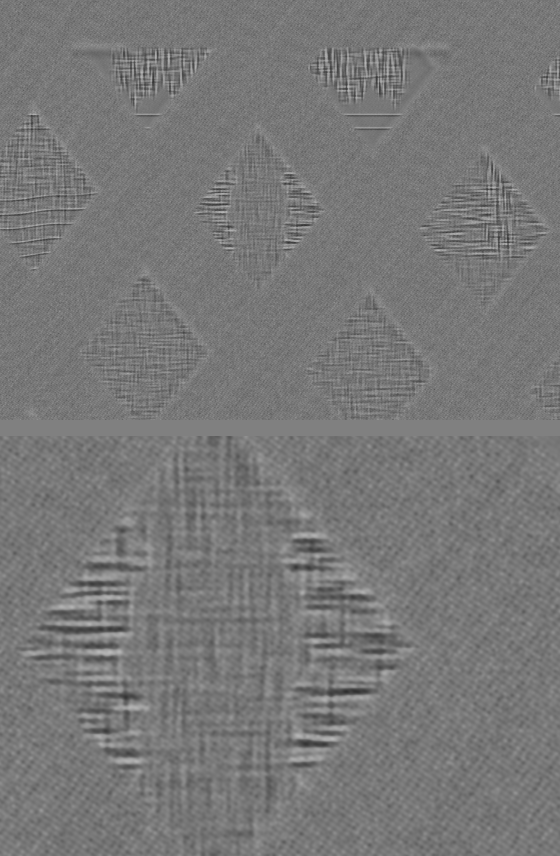
Top: the whole. Bottom: its middle third, enlarged.
This texture map is drawn by a WebGL 2 fragment shader. Its source:

```glsl
#version 300 es
precision highp float;
uniform vec2 u_resolution;
out vec4 fragColor;

const vec2 STEP_ACROSS = vec2(0.536, -0.047);
const vec2 STEP_DOWN = vec2(0.264, -0.385);
const vec2 MIDDLE = vec2(0.616, 0.499);
const vec2 HALF_SIZE = vec2(0.156, 0.195);
const vec2 STRAP_DIR = vec2(0.6, 0.8);
const vec3 BASE_GREY = vec3(0.469);
const float FLAT_TOP = 0.887;
const float RIM_WIDTH = 0.009;
const float LINE_WIDTH = 0.0018;
const float GRAIN = 0.042;
const float STREAK = 0.010;
const float THREADS = 205.0;
const float THREAD_LENGTH = 26.0;
const float THREAD_GAP = 0.9;
const float WEAVE_LIMIT = 0.45;

float hash(vec2 c) {
    return fract(sin(dot(c, vec2(127.1, 311.7))) * 4375.85);
}

// Cellular noise: signed soft spots around jittered points, zero mean
float spots(vec2 q) {
    vec2 cell = floor(q);
    float sum = 0.0;
    for (int j = -1; j <= 1; j++)
    for (int i = -1; i <= 1; i++) {
        vec2 c = cell + vec2(i, j);
        vec2 d = q - c - vec2(hash(c), hash(c + 37.3));
        sum += (hash(c + 71.9) * 2.0 - 1.0) * exp(-5.0 * dot(d, d));
    }
    return sum * 1.6;
}

// Long spots, each lit on one side and dark on the other
float threads(vec2 q) {
    vec2 s = q * vec2(THREAD_LENGTH, THREADS);
    return spots(s) - 0.8 * spots(s + vec2(0.0, THREAD_GAP));
}

float bump(float d, float w) { return exp(-d * d / (w * w)); }

// Light crest beside a dark groove
float crease(float d, float w) {
    float t = d / w;
    return t * exp(0.5 - 0.5 * t * t);
}

float band(float x, float lo, float hi, float soft) {
    return smoothstep(lo - soft, lo + soft, x) * smoothstep(hi + soft, hi - soft, x);
}

// Nearest lattice diamond: local offset, cell index and signed distance
float diamond(vec2 p, out vec2 local, out vec2 id) {
    mat2 lattice = mat2(STEP_ACROSS, STEP_DOWN);
    vec2 guess = round(inverse(lattice) * (p - MIDDLE));
    float best = 1e3;
    for (int n = 0; n < 9; n++) {
        vec2 c = guess + vec2(n % 3 - 1, n / 3 - 1);
        vec2 d = p - MIDDLE - lattice * c;
        float size = dot(abs(d) / HALF_SIZE, vec2(1.0));
        if (size < best) { best = size; local = d; id = c; }
    }
    return (best - 1.0) * HALF_SIZE.x * HALF_SIZE.y / length(HALF_SIZE);
}

void main() {
    vec2 p = gl_FragCoord.xy / u_resolution.y;
    vec2 d, id;
    float dist = diamond(p, d, id);
    bool topRow = id.y < -0.5;
    float below = topRow ? smoothstep(FLAT_TOP + 0.004, FLAT_TOP - 0.004, p.y) : 1.0;
    float inside = smoothstep(0.007, -0.007, dist) * below;

    // Thread weave: x is along rows, y is along columns
    vec2 weave = vec2(threads(p), threads(p.yx + 3.7));
    vec2 amount = vec2(0.062, 0.045);
    float marks = 0.0;
    float wobble = 0.008 * sin(p.y * 47.0) + 0.005 * sin(p.y * 113.0);

    // Wear differs from cell to cell
    if (topRow) {
        float x = id.x < 0.5 ? d.x : -d.x;
        float depth = 0.115 + 0.02 * sin(p.x * 62.0) + 0.012 * sin(p.x * 141.0);
        float clump = band(x, -0.08, 0.18, 0.02) * band(FLAT_TOP - p.y, 0.0, depth, 0.018);
        amount = vec2(0.11, 0.20) * clump;
        marks = 0.05 * crease(p.y - FLAT_TOP + 0.006, 0.009) * band(x, -0.18, -0.05, 0.008);
    } else if (id.y < 0.5 && id.x < -0.5) {
        float lower = smoothstep(0.02, -0.03, d.y);
        float row = (d.y - 0.08 * d.x + 0.002 * sin(p.x * 40.0)) / 0.034;
        float rule = crease((fract(row) - 0.5) * 0.034, LINE_WIDTH);
        amount = mix(vec2(0.09, 0.08), vec2(0.05, 0.055), lower);
        marks = 0.15 * rule * lower * inside;
    } else if (id.y < 0.5 && id.x < 0.5) {
        float flank = smoothstep(0.060, 0.075, abs(d.x) + wobble);
        float seam = bump(abs(d.x) + wobble - 0.066, 0.004) * band(d.y, -0.12, 0.12, 0.02);
        amount = mix(vec2(0.035, 0.045), vec2(0.21, 0.05), flank);
        marks = 0.06 * seam * inside;
    } else if (id.y < 0.5) {
        float rows = band(d.y, -0.07, 0.12, 0.015);
        float columns = band(d.x, 0.0, 0.07, 0.015) * band(d.y, -0.06, 0.18, 0.03);
        amount = vec2(0.035 + 0.13 * rows, 0.03 + 0.12 * columns);
    }

    // Plain straps: fine grain and faint diagonal streaks
    vec2 across = vec2(STRAP_DIR.y, -STRAP_DIR.x);
    float twill = sin(p.x * 790.0 + p.y * 310.0) * sin(p.y * 890.0);
    float grain = 0.9 * spots(p * 260.0) + 0.75 * twill;
    float calm = topRow ? 1.0 - 0.65 * inside : 1.0 - 0.25 * inside;
    float streak = spots(vec2(dot(p, STRAP_DIR) * 6.0, dot(p, across) * 90.0));
    float shade = GRAIN * grain * calm + STREAK * streak * (1.0 - inside);

    // Bevelled rims, brightest at the upper right
    vec2 facing = smoothstep(-0.012, 0.012, d);
    float rim = mix(mix(0.015, 0.018, facing.y), mix(0.03, 0.045, facing.y), facing.x);
    shade += rim * below * (bump(dist, RIM_WIDTH) - 0.7 * bump(dist + 0.016, RIM_WIDTH));
    float apex = length(d - vec2(0.0, HALF_SIZE.y));
    float hollow = length(d - vec2(0.0, HALF_SIZE.y - 0.025));
    shade += 0.035 * below * (bump(apex, 0.012) - bump(hollow, 0.013));

    // Woven fill with limited contrast, worn marks and paired rules
    float fill = dot(weave, amount);
    shade += inside * fill / (1.0 + abs(fill) / WEAVE_LIMIT) + marks;
    float rules = crease(p.y - 0.726, LINE_WIDTH) + crease(p.y - 0.694, LINE_WIDTH);
    shade += 0.15 * rules * inside;

    fragColor = vec4(clamp(BASE_GREY + shade, 0.0, 1.0), 1.0);
}
```
